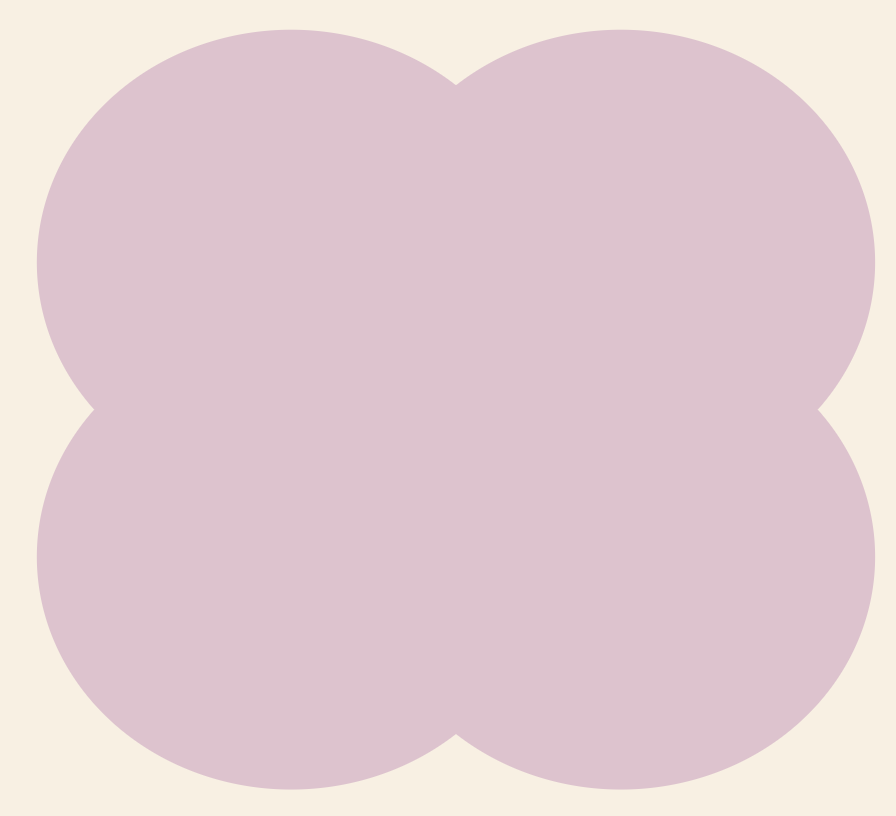
A WebGL 1 fragment shader for this background:

```glsl
precision highp float;
// Four overlapping mauve ellipses forming a clover on a cream ground.

uniform vec2 u_resolution;

// Approximate signed distance to an axis-aligned ellipse.
float ellipseDistance(vec2 p, vec2 radii) {
    float k = length(p / radii);
    float slope = length(p / (radii * radii));
    return k * (k - 1.0) / max(slope, 1e-4);
}

void main() {
    // Canvas units: height is 1, width is the aspect ratio.
    vec2 aspect = vec2(u_resolution.x / u_resolution.y, 1.0);
    vec2 uv = gl_FragCoord.xy / u_resolution;

    // Mirror about the clover centre so one lobe serves all four.
    vec2 lobe = abs(uv - vec2(0.5089, 0.498)) - vec2(0.184, 0.1804);
    float d = ellipseDistance(lobe * aspect, vec2(0.2838, 0.2852) * aspect);

    // Fill with an edge about one pixel wide.
    float coverage = clamp(0.5 - d * u_resolution.y, 0.0, 1.0);
    vec3 cream = vec3(0.973, 0.941, 0.890);
    vec3 mauve = vec3(0.865, 0.765, 0.808);
    gl_FragColor = vec4(mix(cream, mauve, coverage), 1.0);
}
```
